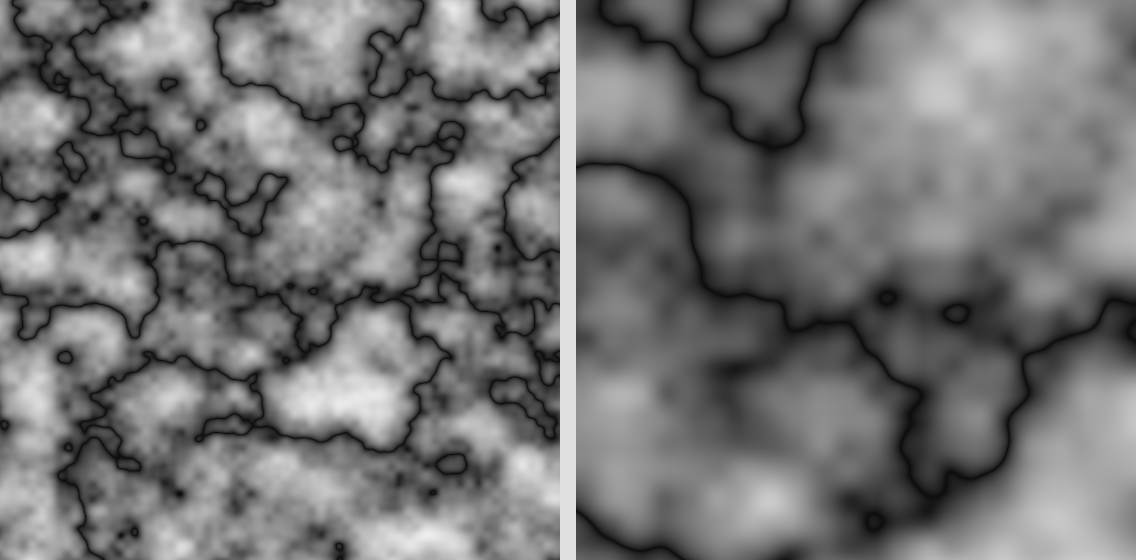
Left, the full canvas; right, a detail of the centre.
Reproduce this texture procedurally as a Shadertoy shader.

```glsl
// Grey cloudy noise folded at zero, leaving thin dark winding veins.

const float BASE_CELLS = 8.0;     // noise cells across the canvas
const int   OCTAVES    = 4;
const float GAIN       = 0.5;     // amplitude ratio between octaves
const float BRIGHTNESS = 0.61;
const float VEIN_FLOOR = 0.005;   // rounds the crease at the vein centre

float hash(vec2 cell) {
    return fract(sin(dot(cell, vec2(127.1, 311.7))) * 43758.5453);
}

// Smooth value noise in -1..1
float valueNoise(vec2 p) {
    vec2 cell = floor(p);
    vec2 f = fract(p);
    vec2 w = f * f * (3.0 - 2.0 * f);
    float bottom = mix(hash(cell), hash(cell + vec2(1.0, 0.0)), w.x);
    float top = mix(hash(cell + vec2(0.0, 1.0)), hash(cell + vec2(1.0, 1.0)), w.x);
    return 2.0 * mix(bottom, top, w.y) - 1.0;
}

// Signed sum of octaves, each on a shifted lattice
float fbm(vec2 p, int octaves, float gain) {
    float sum = 0.0;
    float amplitude = 1.0;
    for (int i = 0; i < octaves; i++) {
        sum += amplitude * valueNoise(p);
        p = 2.0 * p + vec2(17.3, 9.7);
        amplitude *= gain;
    }
    return sum;
}

// Soft absolute value; the square root narrows the dark veins
float veinedGrey(float signedNoise, float crease, float brightness) {
    float folded = sqrt(signedNoise * signedNoise + crease * crease);
    return sqrt(brightness * folded);
}

void mainImage(out vec4 fragColor, in vec2 fragCoord) {
    vec2 uv = fragCoord / iResolution.y;
    float clouds = fbm(uv * BASE_CELLS + vec2(3.4, 5.8), OCTAVES, GAIN);
    float grey = veinedGrey(clouds, VEIN_FLOOR, BRIGHTNESS);
    fragColor = vec4(vec3(clamp(grey, 0.0, 1.0)), 1.0);
}
```
